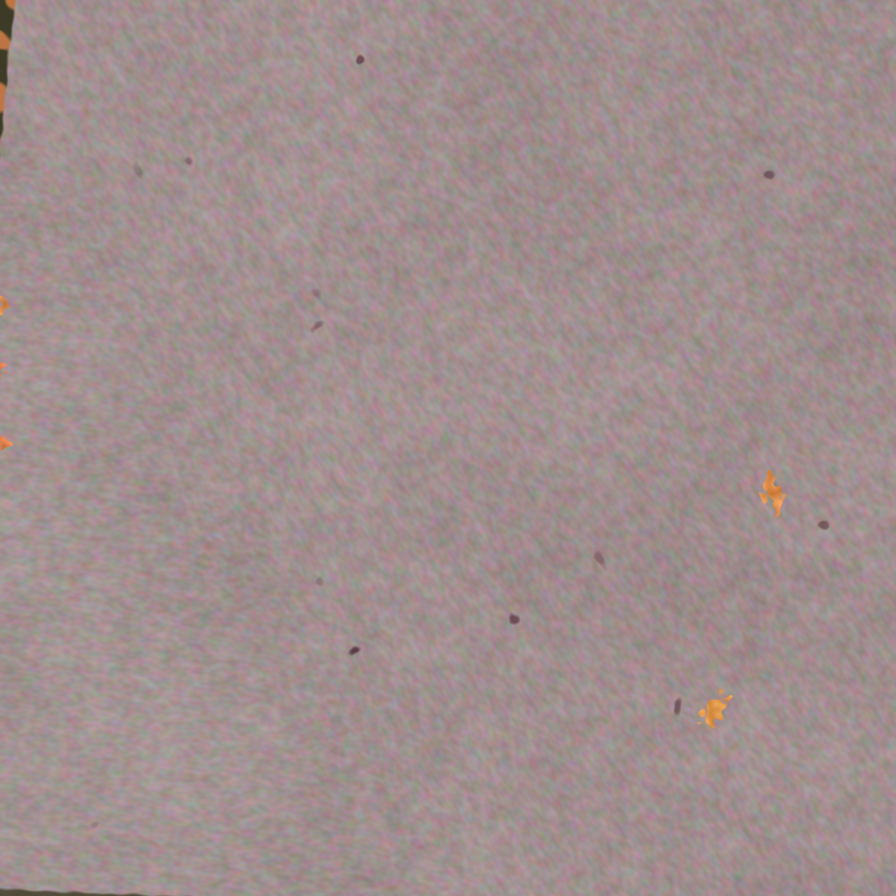
Reproduce this texture procedurally as a Shadertoy shader.

```glsl
const vec3 BASE = vec3(0.628, 0.559, 0.560);
const vec3 RED_GREEN = vec3(0.098, -0.062, 0.012);
const vec3 BLUE_YELLOW = vec3(0.0, -0.010, 0.090);
const float LIGHT_GRAIN = 0.065;
const float GRAIN_FREQ = 88.0;
const float CLOUD_LIGHT = 0.030;
const float STRETCH = 0.62;         // grain frequency along its streaks
const float STREAK_ANGLE = -0.95;
const float CORNER_ANGLE = -0.15;   // flatter streaks at the lower left

const vec3 SPECK_COLOR = vec3(0.30, 0.15, 0.20);
const vec3 LEAF_RED = vec3(0.88, 0.45, 0.26);
const vec3 LEAF_YELLOW = vec3(0.93, 0.66, 0.28);
const vec3 SCRATCH_COLOR = vec3(0.72, 0.65, 0.63);
const vec3 GAP_COLOR = vec3(0.24, 0.23, 0.15);
const vec3 GAP_LITTER = vec3(0.74, 0.46, 0.27);
const int SPECKS = 13;
const int LEAVES = 5;
const int INNER_LEAVES = 2;
const int SCRATCHES = 6;
const float SOFT = 0.0022;

vec2 hash2(vec2 p) {
    uvec2 q = uvec2(ivec2(floor(p))) * uvec2(1597u, 3812u) + 7919u;
    uint n = (q.x ^ (q.y << 7)) * 73471u + q.y * 40503u;
    n = (n ^ (n >> 15)) * 48271u;
    n = (n ^ (n >> 13)) * 69621u;
    n ^= n >> 16;
    return vec2(n & 65535u, n >> 16) / 65535.0;
}

vec2 gradient(vec2 cell) {
    float a = 6.2832 * hash2(cell).x;
    return vec2(cos(a), sin(a));
}

float gradientNoise(vec2 p) {
    vec2 i = floor(p), f = p - i;
    vec2 u = f * f * f * (f * (f * 6.0 - 15.0) + 10.0);
    vec2 e = vec2(1.0, 0.0);
    float low = mix(dot(gradient(i), f), dot(gradient(i + e), f - e), u.x);
    float high = mix(dot(gradient(i + e.yx), f - e.yx),
                     dot(gradient(i + 1.0), f - 1.0), u.x);
    return mix(low, high, u.y);
}

vec2 rotate(vec2 p, float a) {
    float c = cos(a), s = sin(a);
    return vec2(c * p.x + s * p.y, c * p.y - s * p.x);
}

// Two octaves of noise, drawn out along one direction
float streaks(vec2 uv, float angle, float seed) {
    vec2 p = rotate(uv, angle) * vec2(STRETCH, 1.0) * GRAIN_FREQ + seed;
    return 0.75 * gradientNoise(p) + 0.65 * gradientNoise(p * 2.03 + 31.7);
}

// Blend of both streak directions at constant contrast
float grain(vec2 uv, float corner, float seed) {
    vec2 w = vec2(1.0 - corner, corner);
    vec2 n = vec2(streaks(uv, STREAK_ANGLE, seed),
                  streaks(uv, CORNER_ANGLE, seed + 57.3));
    return dot(w, n) / length(w);
}

// Coverage of a ragged ellipse
float fleck(vec2 uv, vec2 center, float angle, vec2 radii, float ragged) {
    vec2 q = rotate(uv - center, angle);
    float d = (length(q / radii) - 1.0) * min(radii.x, radii.y);
    d += ragged * gradientNoise(uv * 110.0);
    return 1.0 - smoothstep(-SOFT, SOFT, d);
}

void mainImage(out vec4 fragColor, in vec2 fragCoord) {
    vec2 uv = fragCoord / iResolution.y;

    // Mottled stone
    float corner = 1.0 - smoothstep(0.25, 0.75, uv.x + 0.6 * uv.y);
    float cloud = gradientNoise(uv * 5.0 + 3.7) + gradientNoise(uv * 23.0 + 11.2);
    vec3 color = BASE + CLOUD_LIGHT * cloud + 0.012 * (0.45 - uv.x);
    color += vec3(0.0, 0.008, 0.004) * corner;
    color += LIGHT_GRAIN * grain(uv, corner, 5.1);
    color += RED_GREEN * grain(uv, corner, 201.4);
    color += BLUE_YELLOW * grain(uv, corner, 409.8);

    // Faint pale scratches
    for (int i = 0; i < SCRATCHES; i++) {
        vec2 h = hash2(vec2(i, 17)), k = hash2(vec2(i, 18));
        vec2 center = vec2(0.08 + 0.3 * h.x, 0.35 + 0.35 * h.y);
        float cover = fleck(uv, center, -1.3 + 0.6 * k.x,
                            vec2(0.02 + 0.03 * k.y, 0.0025), 0.003);
        color = mix(color, SCRATCH_COLOR, 0.3 * cover);
    }

    // Small dark specks, mostly faint
    for (int i = 0; i < SPECKS; i++) {
        vec2 center = 0.06 + 0.88 * hash2(vec2(i, 41));
        vec2 h = hash2(vec2(i, 42)), k = hash2(vec2(i, 43));
        vec2 radii = vec2(0.004 + 0.006 * h.x * h.x, 0.0028 + 0.002 * h.y);
        float strength = 0.25 + 0.65 * k.y * k.y;
        color = mix(color, SPECK_COLOR,
                    strength * fleck(uv, center, 3.14 * k.x, radii, 0.003));
    }

    // Dark gaps along the upper left and lower left rims
    float sideGap = uv.x - 0.10 * (uv.y - 0.83) + 0.005 * gradientNoise(uv * 40.0);
    float baseGap = uv.y - 0.008 + 0.045 * uv.x + 0.003 * gradientNoise(uv * 50.0);
    float litter = smoothstep(0.0, 0.25, gradientNoise(uv * 36.0 + 8.5));
    color = mix(color, mix(GAP_COLOR, GAP_LITTER, litter),
                1.0 - smoothstep(-SOFT, SOFT, sideGap));
    color = mix(color, GAP_COLOR, 0.8 * (1.0 - smoothstep(-SOFT, SOFT, baseGap)));

    // Orange leaf scraps, some of them cut by the left rim
    for (int i = 0; i < LEAVES; i++) {
        vec2 h = hash2(vec2(i, 73)), k = hash2(vec2(i, 74));
        bool inner = i < INNER_LEAVES;
        vec2 center = inner ? 0.1 + 0.8 * h : vec2(0.0, 0.5 + 0.45 * h.y);
        vec2 radii = inner ? vec2(0.018, 0.010) : vec2(0.008, 0.006);
        vec3 leaf = mix(LEAF_RED, LEAF_YELLOW, k.y) + 0.2 * gradientNoise(uv * 90.0);
        color = mix(color, leaf, 0.9 * fleck(uv, center, 3.14 * k.x, radii, 0.014));
    }

    fragColor = vec4(clamp(color, 0.0, 1.0), 1.0);
}
```
